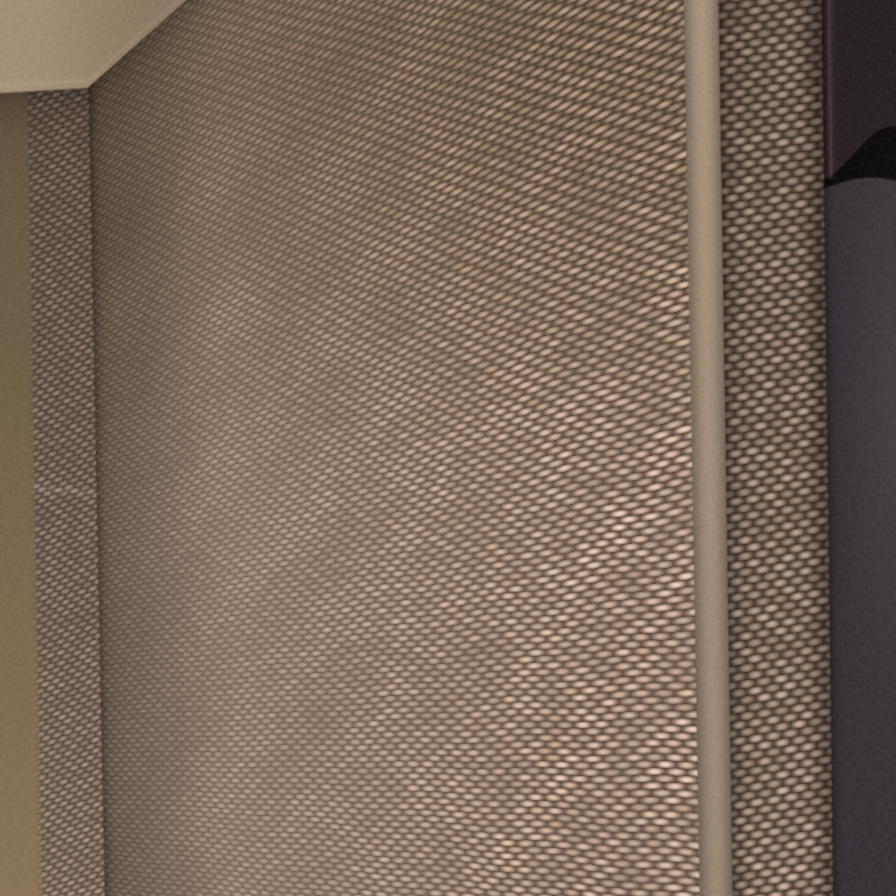
Write a WebGL 1 fragment shader that draws this texture.

```glsl
precision highp float;
// Beaded woven wall panel receding to the left, with trim, side strips and a dark frame.
uniform vec2 u_resolution;

float hash(vec2 p) {
  return fract(sin(dot(p, vec2(127.1, 311.7))) * 43758.545);
}

// Soft step across a boundary
float past(float x, float edge) {
  return smoothstep(edge - 0.002, edge + 0.002, x);
}

// Distance to the nearest scattered point
float cellular(vec2 p) {
  vec2 cell = floor(p);
  float nearest = 1.0;
  for (int j = -1; j <= 1; j++) {
    for (int i = -1; i <= 1; i++) {
      vec2 c = cell + vec2(float(i), float(j));
      vec2 point = c + vec2(hash(c), hash(c + 37.0));
      nearest = min(nearest, length(point - p));
    }
  }
  return nearest;
}

// Staggered oval threads, one per unit cell, each with its own brightness
float weave(vec2 g) {
  float row = floor(g.y);
  g.x += 0.5 * mod(row, 2.0);
  float lit = 0.8 + 0.4 * hash(vec2(floor(g.x), row));
  vec2 p = fract(g) - 0.5;
  return lit * (1.0 - smoothstep(0.1, 1.0, length(p * vec2(1.65, 1.4))));
}

vec3 cloth(float thread) {
  return mix(vec3(0.29, 0.23, 0.185), vec3(0.80, 0.70, 0.625), thread);
}

void main() {
  vec2 uv = gl_FragCoord.xy / u_resolution;
  float x = uv.x, y = uv.y;
  float mottle = sin(x * 23.0 + 3.0 * sin(y * 9.0)) * sin(y * 17.0 + 2.0 * sin(x * 13.0))
               + 0.5 * sin(x * 51.0 - y * 37.0);
  float grain = cellular(uv * 170.0) - 0.45;

  // Smooth strip at the far left
  vec3 color = mix(vec3(0.54, 0.46, 0.34), vec3(0.38, 0.32, 0.25), y);

  // Narrow side cloth with a pale crease
  float sideEdge = 0.046 - 0.018 * y;
  float sideThread = weave(vec2(x * 82.0 + y * 1.5, (y - 0.3 * x) * 165.0));
  vec3 side = cloth(mix(0.38, sideThread, 0.5)) * mix(0.98, 0.72, y);
  side += 0.08 * exp(-abs(y - 0.46 + 0.1 * x) * 400.0);
  color = mix(color, side, smoothstep(sideEdge - 0.006, sideEdge + 0.006, x));

  // Main panel: cells shrink toward a vanishing point on the left
  float panelEdge = 0.117 - 0.02 * y;
  float depthScale = x + 1.0;
  vec2 grid = vec2(-127.0 / depthScale, (y - 0.15) / depthScale * 217.0);
  grid += 0.12 * vec2(sin(y * 61.0 + x * 20.0), sin(x * 47.0 + y * 12.0));
  float contrast = mix(0.28, 0.82, smoothstep(0.12, 0.76, x)) * (0.93 + 0.1 * mottle);
  vec3 panel = cloth(mix(0.48, weave(grid) + 0.03, contrast));
  panel *= mix(1.08, 0.86, smoothstep(0.35, 1.0, y)) + 0.025 * mottle;
  panel *= 1.0 - 0.25 * (1.0 - smoothstep(0.0, 0.16, x - panelEdge));
  panel *= 1.0 - 0.4 * exp(-abs(x - panelEdge) * 160.0);
  panel *= mix(vec3(1.0), vec3(1.02, 1.0, 0.94), smoothstep(0.4, 1.0, y));
  color = mix(color, panel, past(x, panelEdge));

  // Rounded vertical trim
  float trimLeft = 0.781 - 0.018 * y;
  float trimRight = 0.818 - 0.016 * y;
  float across = clamp((x - trimLeft) / (trimRight - trimLeft), 0.0, 1.0);
  vec3 trim = vec3(0.61, 0.535, 0.46) * (0.74 + 0.3 * sin(across * 3.1416));
  trim *= mix(0.96, 1.04, y);
  color = mix(color, trim, past(x, trimLeft));

  // Right cloth, seen nearly face on
  float frameEdge = 0.930 - 0.013 * y;
  float rightThread = weave(vec2((x + 0.013 * y) * 52.0, (y - 0.15 * x) * 112.0));
  vec3 right = cloth(mix(0.38, rightThread, 0.85)) * mix(0.98, 0.8, y);
  right *= 1.0 - 0.4 * exp(-max(x - trimRight, 0.0) * 110.0);
  right *= 1.0 - 0.35 * smoothstep(frameEdge - 0.03, frameEdge, x);
  color = mix(color, right, past(x, trimRight));

  // Dark frame with a black notch and a shaded upper half
  float notch = 0.79 + 0.012 * sin((x - 0.92) * 30.0);
  vec3 frame = mix(vec3(0.225, 0.205, 0.22), vec3(0.16, 0.13, 0.14), past(y, notch));
  float notchDepth = 0.05 * smoothstep(0.92, 1.0, x);
  frame *= 1.0 - 0.65 * past(y, notch) * (1.0 - past(y, notch + 0.01 + notchDepth));
  frame += 0.05 * exp(-pow(abs(y - 0.55) * 4.0, 2.0)) * smoothstep(0.93, 1.0, x);
  frame += vec3(0.16, 0.12, 0.13) * exp(-abs(x - frameEdge - 0.008) * 350.0) * past(y, 0.8);
  frame *= 1.0 - 0.4 * exp(-abs(x - frameEdge) * 220.0);
  color = mix(color, frame, past(x, frameEdge));

  // Ceiling corner with a pale lip and a shadow beneath
  float corner = y - max(0.896 + 0.06 * x, 0.902 + 0.89 * (x - 0.098));
  color *= 1.0 - 0.25 * exp(min(corner, 0.0) * 40.0);
  vec3 ceiling = mix(vec3(0.64, 0.565, 0.47), vec3(0.54, 0.47, 0.385), smoothstep(0.0, 0.2, x));
  ceiling += 0.04 * exp(-abs(corner - 0.008) * 300.0);
  color = mix(color, ceiling, past(corner, 0.0));

  gl_FragColor = vec4(color + 0.03 * grain, 1.0);
}
```
